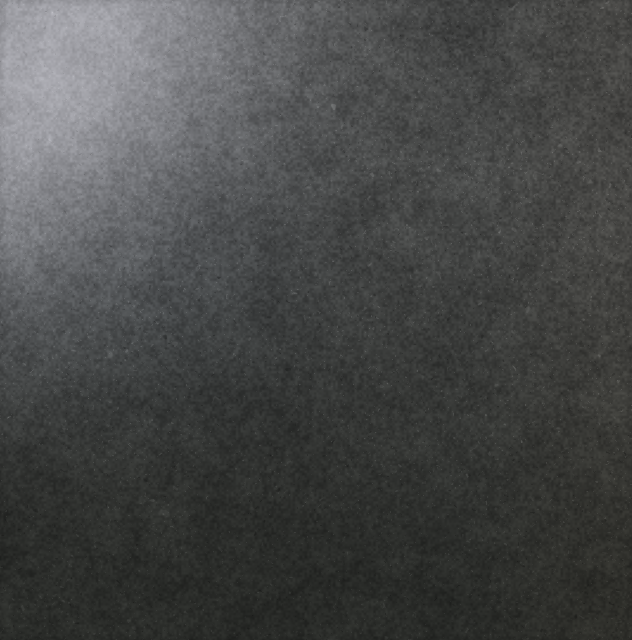
Reproduce this texture procedurally as a WebGL 1 fragment shader.

```glsl
precision highp float;

uniform vec2 u_resolution;

const vec3 SHADOW = vec3(0.160, 0.167, 0.156);
const vec3 STONE = vec3(0.268, 0.273, 0.270);
const vec3 SHEEN = vec3(0.385, 0.374, 0.392);
const vec3 SLATE = vec3(-0.005, 0.002, 0.012);
const vec3 WARM = vec3(0.016, 0.010, 0.004);

float hash(vec2 p) {
  vec3 q = fract(p.xyx * 0.1031);
  q += dot(q, q.yzx + 33.33);
  return fract((q.x + q.y) * q.z);
}

vec2 hash2(vec2 p) {
  return vec2(hash(p), hash(p + 57.3));
}

float noise(vec2 p) {
  vec2 i = floor(p);
  vec2 f = fract(p);
  f = f * f * (3.0 - 2.0 * f);
  float low = mix(hash(i), hash(i + vec2(1.0, 0.0)), f.x);
  float high = mix(hash(i + vec2(0.0, 1.0)), hash(i + 1.0), f.x);
  return mix(low, high, f.y);
}

float fbm(vec2 p) {
  float sum = 0.0;
  float gain = 0.5;
  for (int i = 0; i < 5; i++) {
    sum += gain * noise(p);
    p = mat2(0.8, 0.6, -0.6, 0.8) * p * 2.03 + 17.1;
    gain *= 0.58;
  }
  return sum;
}

// One soft, randomly turned oval per occupied cell; some are hollow arcs.
float chips(vec2 p, float frequency, float density, float seed) {
  p = mat2(0.8, 0.6, -0.6, 0.8) * p * frequency + seed;
  vec2 cell = floor(p);
  vec2 shape = hash2(cell + 11.0);
  vec2 d = fract(p) - 0.3 - 0.4 * hash2(cell + 23.0);
  float angle = 6.2832 * hash(cell + 37.0);
  float c = cos(angle);
  float s = sin(angle);
  d = mat2(c, -s, s, c) * d;
  d.y *= mix(1.0, 2.2, shape.y);
  float radius = mix(0.11, 0.29, shape.x * shape.x);
  float r = length(d) / radius;
  float disc = 1.0 - smoothstep(0.35, 1.0, r);
  float arc = smoothstep(0.45, 0.75, r) * (1.0 - smoothstep(0.75, 1.0, r));
  arc *= smoothstep(-0.4, 0.5, d.x / radius);
  float hollow = step(0.65, hash(cell + 41.0));
  float present = step(hash(cell + 53.0), density);
  return present * mix(disc, arc, hollow) * mix(0.3, 1.0, hash(cell + 67.0));
}

// Diagonal reflection reaching in from the upper left corner.
float sheenAt(vec2 uv) {
  float depth = uv.x + 1.0 - uv.y;
  float side = uv.x - 1.0 + uv.y;
  float a = (depth - 0.17) / 0.40;
  float b = side / 0.62;
  return exp(-a * a - b * b);
}

float edgeShade(vec2 uv) {
  vec2 border = min(uv, 1.0 - uv);
  return mix(0.94, 1.0, smoothstep(0.0, 0.012, min(border.x, border.y)));
}

void main() {
  vec2 uv = gl_FragCoord.xy / u_resolution;
  vec2 p = gl_FragCoord.xy / u_resolution.y;

  // Broad lighting and tint
  float sheen = sheenAt(uv);
  float matte = 1.0 - 0.65 * sheen;
  vec3 color = mix(SHADOW, STONE, smoothstep(0.0, 0.8, uv.y));
  color += SHEEN * sheen;
  color += SLATE * (1.0 - smoothstep(0.2, 0.7, uv.x)) * smoothstep(0.2, 0.6, uv.y);
  color += WARM * smoothstep(0.7, 1.0, uv.x);

  // Mottled clouds and fine mineral grain
  float cloud = fbm(p * 6.0 + 3.7) - 0.55;
  float patches = fbm(p * 24.0 + 41.0) - 0.55;
  float grain = noise(p * 270.0) - 0.5;
  float grit = noise(p * 140.0 + 9.0) - 0.5;
  float relief = 0.22 * cloud + 0.26 * patches + 0.27 * grain + 0.19 * grit;
  color *= 1.0 + relief * matte;

  // Pale specks, larger chips and dark pits with ragged outlines
  vec2 warp = vec2(noise(p * 170.0), noise(p * 170.0 + 71.0)) - 0.5;
  vec2 ragged = p + 0.006 * warp;
  float cluster = smoothstep(-0.2, 0.2, cloud + patches);
  float dust = chips(p, 120.0, 0.20 + 0.45 * cluster, 5.3);
  float flecks = chips(ragged, 62.0, 0.12 + 0.35 * cluster, 19.7);
  float fossils = chips(ragged, 27.0, 0.06 + 0.16 * cluster, 83.1);
  float pits = chips(ragged, 80.0, 0.45, 131.9);
  float pale = 0.100 * dust + 0.095 * flecks + 0.065 * fossils;
  color += pale * matte * mix(0.6, 1.0, smoothstep(0.0, 0.5, uv.y));
  color *= 1.0 - 0.24 * pits * matte;

  gl_FragColor = vec4(clamp(color * edgeShade(uv), 0.0, 1.0), 1.0);
}
```
